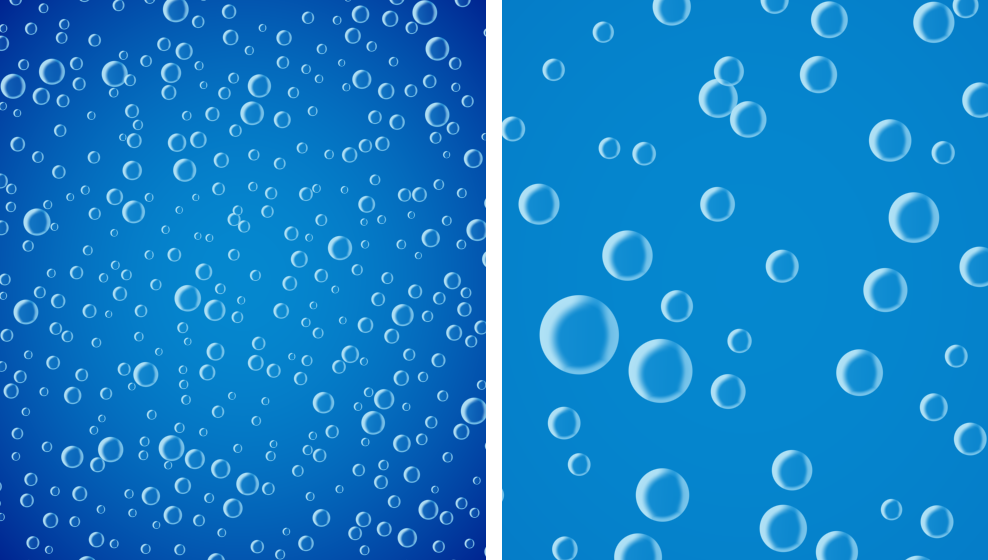
Left: the whole. Right: its middle third, enlarged.
Reproduce this pattern procedurally as a Shadertoy shader.

```glsl
// Pale air bubbles scattered through deep blue water with a soft radial glow.
// A tilted, jittered cell grid places the bubbles; each is shaded from a rim,
// a broad crescent on the left and a narrow reflection on the right.

const float CELLS_PER_HEIGHT = 20.0;
const float GRID_TILT = 0.47;
const float BUBBLE_CHANCE = 0.95;

const vec3 WATER_GLOW = vec3(0.02, 0.53, 0.81);
const vec3 WATER_DEEP = vec3(0.00, 0.14, 0.565);
const vec3 BUBBLE_TINT = vec3(0.20, 0.64, 0.88);
const vec3 BUBBLE_LIGHT = vec3(0.78, 0.93, 0.98);

// Three independent random values per cell
vec3 hash32(vec2 cell) {
    vec3 p = fract(cell.xyx * vec3(0.1031, 0.1030, 0.0973));
    p += dot(p, p.yxz + 33.33);
    return fract((p.xxy + p.yzz) * p.zyx);
}

mat2 rotation(float angle) {
    float c = cos(angle), s = sin(angle);
    return mat2(c, s, -s, c);
}

// Elliptical falloff from the lit middle to the dark corners
vec3 waterColor(vec2 uv) {
    vec2 q = 2.0 * uv - 1.0;
    return mix(WATER_GLOW, WATER_DEEP, 0.5 * dot(q, q));
}

// Many small bubbles, a few large ones
float bubbleRadius(float h) {
    return 0.125 + 0.19 * pow(h, 1.2) + 0.18 * pow(h, 14.0);
}

// Paints one bubble over the water; offset and sizes are in cell units
vec3 paintBubble(vec3 base, vec2 offset, float radius, float pixel) {
    vec2 q = offset / radius;
    float d = length(q);
    float blur = pixel / radius;
    float inside = 1.0 - smoothstep(1.0 - blur, 1.0 + blur, d);

    // Thin shell and faint body
    float rim = smoothstep(0.70, 0.96, d);
    float body = 0.16 + 0.16 * smoothstep(0.5, -0.7, q.x);

    // Lights hugging the inner wall
    float crescent = smoothstep(0.66, 1.02, length(q - vec2(0.20, -0.10)));
    crescent *= smoothstep(0.25, -0.45, q.x - 0.25 * q.y);
    float reflection = smoothstep(0.58, 0.82, d) * smoothstep(0.45, 0.80, q.x);
    float lowerArc = smoothstep(0.74, 0.96, d) * smoothstep(-0.35, -0.85, q.y);

    float light = max(0.85 * crescent, max(0.50 * reflection, 0.48 * lowerArc));
    vec3 color = mix(base, BUBBLE_TINT, max(body, 0.78 * rim));
    color = mix(color, BUBBLE_LIGHT, light);
    return mix(base, color, inside);
}

// Visits the neighbouring cells and layers their bubbles
vec3 paintBubbles(vec3 color, vec2 p, float pixel) {
    mat2 tilt = rotation(GRID_TILT);
    vec2 gridPos = tilt * p + 40.0;
    vec2 home = floor(gridPos);
    for (int y = -1; y <= 1; y++) {
        for (int x = -1; x <= 1; x++) {
            vec2 cell = home + vec2(x, y);
            vec3 h = hash32(cell);
            if (hash32(cell + 71.0).x > BUBBLE_CHANCE) continue;
            float radius = bubbleRadius(h.z);
            float jitter = max(0.55 - radius, 0.04);
            vec2 center = cell + 0.5 + (2.0 * h.xy - 1.0) * jitter;
            // Undo the tilt so that every bubble is lit from the same side
            vec2 offset = transpose(tilt) * (gridPos - center);
            color = paintBubble(color, offset, radius, pixel);
        }
    }
    return color;
}

void mainImage(out vec4 fragColor, in vec2 fragCoord) {
    vec2 uv = fragCoord / iResolution.xy;
    float scale = CELLS_PER_HEIGHT / iResolution.y;
    vec2 p = (fragCoord - 0.5 * iResolution.xy) * scale;
    vec3 color = paintBubbles(waterColor(uv), p, 0.8 * scale);
    fragColor = vec4(color, 1.0);
}
```
